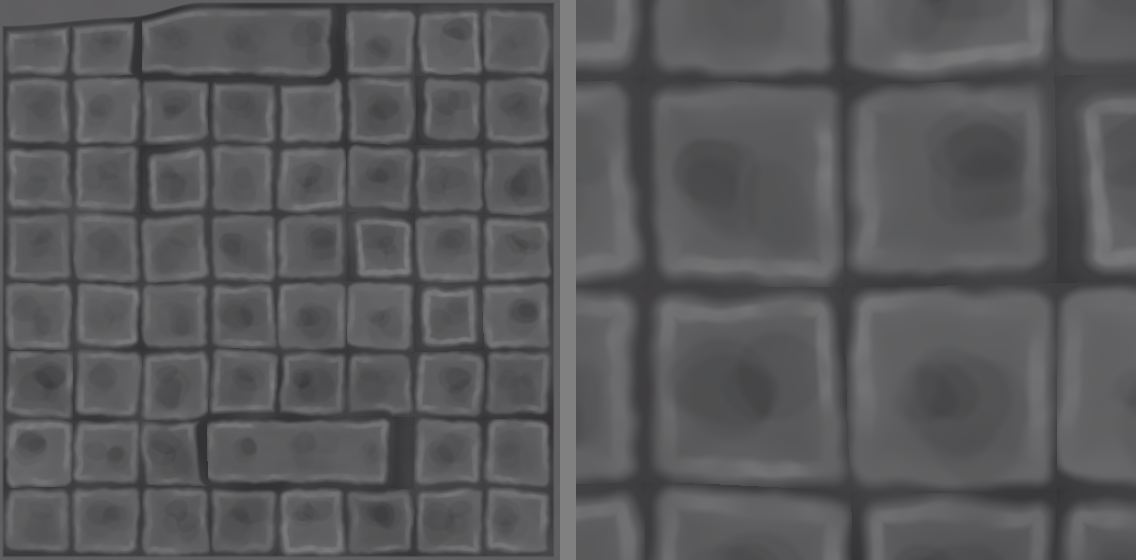
Left: the whole. Right: its middle third, enlarged.
Reproduce this texture map procedurally as a WebGL 1 fragment shader.

```glsl
precision highp float;
// Worn grey stone paving: an eight by eight grid of hand-cut setts with two
// long slabs. Each sett is a warped rounded box whose distance field shades
// the dark joints, the chipped pale rim and the stained, blotchy face.

uniform vec2 u_resolution;

vec2 hash2(vec2 p) {
  vec3 h = fract(p.xyx * vec3(0.1031, 0.1030, 0.0973));
  h += dot(h, h.yzx + 33.33);
  return fract((h.xx + h.yz) * h.zy);
}

float gradientNoise(vec2 p) {
  vec2 i = floor(p), f = fract(p);
  vec2 s = f * f * (3.0 - 2.0 * f);
  vec2 e = vec2(1.0, 0.0);
  float a = dot(hash2(i) * 2.0 - 1.0, f);
  float b = dot(hash2(i + e) * 2.0 - 1.0, f - e);
  float c = dot(hash2(i + e.yx) * 2.0 - 1.0, f - e.yx);
  float d = dot(hash2(i + 1.0) * 2.0 - 1.0, f - 1.0);
  return mix(mix(a, b, s.x), mix(c, d, s.x), s.y);
}

vec2 noise2(vec2 p) {
  return vec2(gradientNoise(p), gradientNoise(p + 41.7));
}

float roundedBox(vec2 p, vec2 halfSize, float radius) {
  vec2 q = abs(p) - halfSize + radius;
  return length(max(q, 0.0)) + min(max(q.x, q.y), 0.0) - radius;
}

float isCell(vec2 cell, vec2 target) {
  return 1.0 - step(0.5, distance(cell, target));
}

// Overlapping soft stains gathered around the middle of a cell
float stains(vec2 p, vec2 cell) {
  float sum = 0.0;
  for (int i = 0; i < 4; i++) {
    vec2 r = hash2(cell * 3.7 + float(i) * 17.3 + 5.0);
    vec2 q = p - cell - 0.5 - (r - 0.5) * 0.36;
    float size = 0.13 + 0.14 * fract(r.x * 7.0 + r.y * 3.0);
    float d = length(q * vec2(1.0, 0.8 + 0.5 * r.y)) - size;
    sum += (1.0 - smoothstep(-0.035, 0.025, d)) * (0.5 + 0.5 * r.y);
  }
  return sum;
}

void main() {
  vec2 uv = gl_FragCoord.xy / u_resolution;
  vec2 grid = (uv - vec2(0.007, 0.008)) / 0.1222;
  vec2 p = grid + 0.07 * noise2(grid * 0.9 + 3.0);
  vec2 cell = clamp(floor(p), 0.0, 7.0);
  vec2 rnd = hash2(cell + 11.0);
  vec2 rndSize = hash2(cell * 1.7 + 29.0);

  // Paving outline, with a sloping upper left edge
  float top = 7.72 + 0.13 * smoothstep(0.0, 1.9, grid.x)
            + 0.21 * smoothstep(1.8, 2.9, grid.x);
  float outside = max(max(grid.x - 8.02, -grid.x), max(grid.y - top, -grid.y));

  // Small recessed setts sit in wider joints
  float brightRim = isCell(cell, vec2(5.0, 4.0)) + isCell(cell, vec2(6.0, 3.0));
  float recessed = brightRim + isCell(cell, vec2(2.0, 5.0)) + isCell(cell, vec2(6.0, 6.0));
  vec2 center = cell + 0.5 + (rnd - 0.5) * 0.03 + vec2(0.03, 0.0) * recessed;
  vec2 halfSize = 0.44 + (rndSize - 0.5) * 0.035 - vec2(0.06, 0.035) * recessed;

  // Two long slabs, each replacing three setts
  vec2 upperCenter = vec2(3.38, 7.53), upperHalf = vec2(1.37, 0.47);
  vec2 lowerCenter = vec2(4.30, 1.52), lowerHalf = vec2(1.29, 0.42);
  float slab = 0.0;
  if (cell.y == 7.0 && cell.x > 1.5 && cell.x < 4.5) {
    center = upperCenter;
    halfSize = upperHalf;
    slab = 1.0;
  } else if (cell.y == 1.0 && cell.x > 2.5 && cell.x < 5.5) {
    center = lowerCenter;
    halfSize = lowerHalf;
    slab = 1.0;
  }
  vec2 id = mix(cell, floor(center), slab);
  float slabGap = min(roundedBox(p - upperCenter, upperHalf, 0.07),
                      roundedBox(p - lowerCenter, lowerHalf, 0.07));

  // Distance to the sett, with a slight tilt and nibbled edges
  vec2 local = p - center;
  float tilt = (rnd.y - 0.5) * 0.09 * (1.0 - slab);
  local += vec2(-local.y, local.x) * tilt;
  local += 0.06 * noise2(p * 2.6 + id * 5.3) + 0.025 * noise2(p * 7.0 + id * 3.1);
  float d = roundedBox(local, halfSize, 0.08);
  d = max(d, grid.y - top + 0.09);
  float push = 0.17 + 0.12 * gradientNoise(p * 1.4 + 31.0);
  d = max(d, (push - slabGap) * (1.0 - slab) - 2.0 * slab);

  // Face: paler towards the edge, cloudy, with dark stains in the middle
  vec2 blot = p + 0.12 * noise2(p * 3.0 + 9.0);
  float cloud = gradientNoise(p * 1.8 + 7.0) + 0.4 * gradientNoise(p * 5.0);
  float broad = gradientNoise(p * 0.6 + 63.0);
  float value = mix(0.383, 0.362, smoothstep(0.04, 0.2, -d));
  value += 0.03 * cloud + 0.035 * broad + (hash2(id + 53.0).x - 0.5) * 0.036;
  value -= 0.024 * stains(blot, cell) * (0.5 + rndSize.x) * (1.0 - 0.4 * slab);

  // Chipped pale rim, broken along its length
  float chips = smoothstep(-0.25, 0.2, gradientNoise(p * 2.3 + id * 7.1));
  float worn = max(chips * (0.55 + 0.45 * rnd.x), brightRim);
  float rim = smoothstep(-0.11, -0.065, d) * (1.0 - smoothstep(-0.035, 0.0, d));
  value += 0.078 * rim * worn * (0.9 + 0.6 * gradientNoise(p * 9.0));

  // Soft dark joints, deepest in the wide gaps
  float joint = smoothstep(-0.02, 0.06, d);
  float depth = 0.25 + 0.09 * gradientNoise(p * 1.3 + 20.0) + 0.03 * broad;
  depth -= 0.03 * smoothstep(0.07, 0.16, d);
  depth -= 0.03 * (1.0 - smoothstep(0.1, 0.35, slabGap));
  value = mix(value, max(depth, 0.2), joint);

  // Plain border beyond the paving
  value = mix(value, 0.375 + 0.01 * cloud, smoothstep(-0.01, 0.035, outside));

  vec3 tint = mix(vec3(-0.002, -0.001, 0.004), vec3(0.0, -0.005, 0.007), joint);
  gl_FragColor = vec4(vec3(value) + tint, 1.0);
}
```
